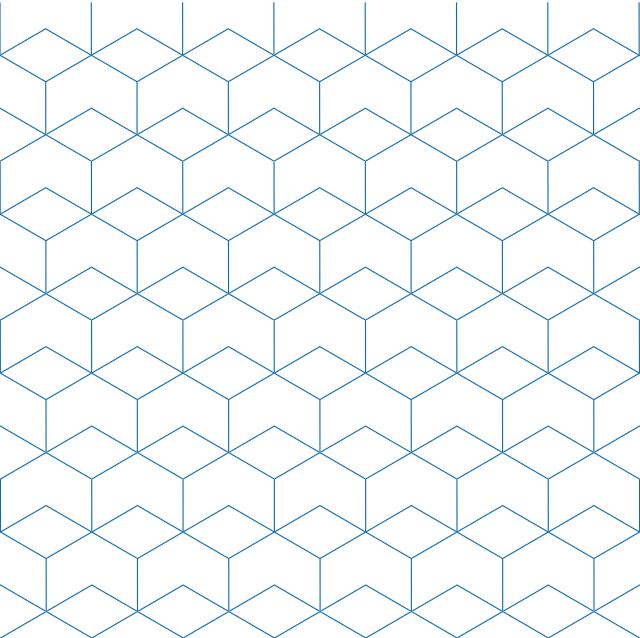
Reproduce this pattern procedurally as a WebGL 2 fragment shader.

```glsl
#version 300 es
precision highp float;
// Thin blue line lattice: staggered rows of rhombi joined by vertical struts.

#define COLUMNS 7.0
#define ROWS 8.0
#define PATTERN_SIZE vec2(0.9986, 0.9933)
#define LINE_WIDTH 0.00177
#define DRIFT 0.0009
#define LINE_COLOR vec3(0.06, 0.425, 0.705)
#define PAPER_COLOR vec3(1.0)

uniform vec2 u_resolution;
out vec4 fragColor;

// Distance to the nearest line, in units of the canvas width.
float latticeDistance(vec2 p) {
    vec2 cell = PATTERN_SIZE / vec2(COLUMNS, ROWS);
    float halfWidth = 0.5 * cell.x;
    float halfHeight = cell.y / 3.0;

    // Every other row is shifted by half a cell.
    float row = floor(p.y / cell.y);
    float y = p.y - row * cell.y;
    float column = p.x / cell.x - 0.5 * mod(row, 2.0);
    float x = abs(fract(column + 0.5) - 0.5) * cell.x;

    // Rhombus outline, folded into one quadrant.
    vec2 corner = vec2(x - halfWidth, abs(y - halfHeight));
    float rhombus = abs(dot(corner, normalize(vec2(halfHeight, halfWidth))));

    // Strut rising from the side corner to the rhombus above.
    float strut = length(vec2(halfWidth - x, max(halfHeight - y, 0.0)));

    return min(rhombus, strut);
}

// Share of a pixel-wide box covered by a line at distance d.
float lineCoverage(float d, float pixel) {
    float halfLine = 0.5 * LINE_WIDTH;
    float halfPixel = 0.5 * pixel;
    float overlap = min(d + halfPixel, halfLine) - max(d - halfPixel, -halfLine);
    return clamp(overlap / pixel, 0.0, 1.0);
}

void main() {
    float pixel = 1.0 / u_resolution.x;
    vec2 p = gl_FragCoord.xy * pixel;

    // The columns lean slightly to the right toward the bottom.
    p.x -= DRIFT * (1.0 - p.y);

    // Leave a narrow blank margin above the last row.
    float inside = clamp((PATTERN_SIZE.y - p.y) / pixel + 0.5, 0.0, 1.0);

    float ink = lineCoverage(latticeDistance(p), pixel) * inside;
    fragColor = vec4(mix(PAPER_COLOR, LINE_COLOR, ink), 1.0);
}
```
